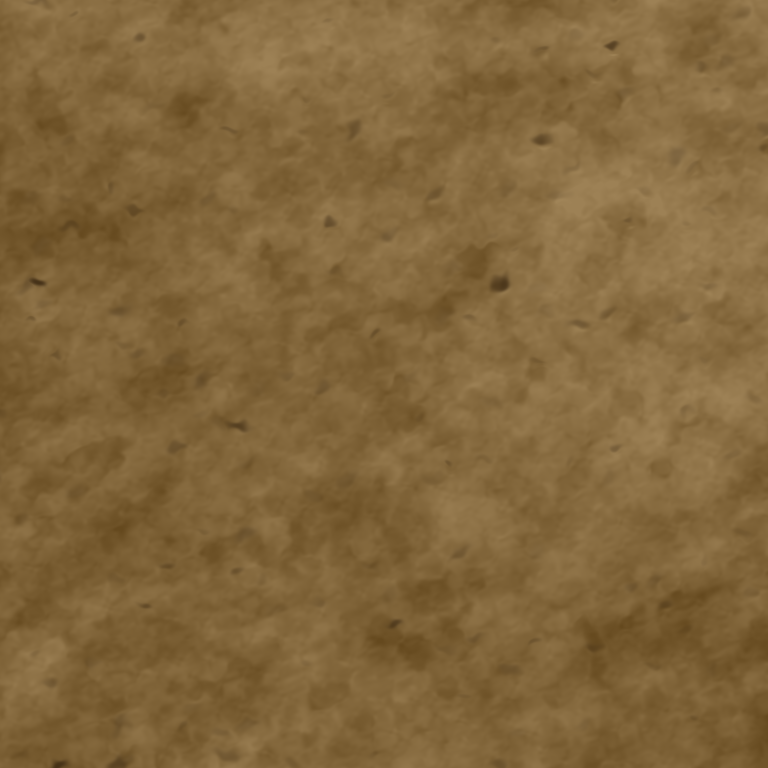
A Shadertoy shader for this texture:

```glsl
// Weathered tan plaster with soft slanted mottling, broad uneven light and sparse dark pits.

const vec3 MID_TAN = vec3(0.51, 0.40, 0.23);
const vec3 TONE_STEP = vec3(0.052, 0.052, 0.051);  // change from mid to light or dark
const vec3 PIT_COLOR = vec3(0.20, 0.13, 0.05);
const vec3 CHIP_COLOR = vec3(0.74, 0.63, 0.44);

const float BRIGHTNESS = 0.25;
const float GRAIN_ANGLE = 0.36;    // slant of the mottles, in radians
const float GRAIN_STRETCH = 1.3;
const float MOTTLE_SCALE = 9.5;
const float MOTTLE_CONTRAST = 1.42;
const float MOTTLE_ROUGHNESS = 0.88;
const float FINE_GRAIN = 0.5;
const float STAIN_SCALE = 18.0;
const float STAIN_DEPTH = 0.9;

vec2 hash2(vec2 p) {
    vec3 h = fract(p.xyx * vec3(0.1031, 0.1030, 0.0973));
    h += dot(h, h.yzx + 33.33);
    return fract((h.xx + h.yz) * h.zy);
}

float valueNoise(vec2 p) {
    vec2 cell = floor(p), f = fract(p);
    f = f * f * (3.0 - 2.0 * f);
    float bottom = mix(hash2(cell).x, hash2(cell + vec2(1, 0)).x, f.x);
    float top = mix(hash2(cell + vec2(0, 1)).x, hash2(cell + vec2(1, 1)).x, f.x);
    return mix(bottom, top, f.y);
}

vec2 rotate(vec2 p, float angle) {
    float c = cos(angle), s = sin(angle);
    return vec2(c * p.x + s * p.y, c * p.y - s * p.x);
}

// Zero-centred sum of octaves, each turned to hide the lattice
float mottling(vec2 p) {
    float sum = 0.0, amplitude = 1.0;
    for (int i = 0; i < 4; i++) {
        sum += amplitude * (valueNoise(p) - 0.5);
        p = rotate(p, 0.35 * (mod(float(i), 2.0) * 2.0 - 1.0)) * 2.03 + 17.3;
        amplitude *= MOTTLE_ROUGHNESS;
    }
    return sum + FINE_GRAIN * (valueNoise(p) - 0.5);
}

// Soft round pool of light
float pool(vec2 uv, vec2 center, float tightness) {
    vec2 d = uv - center;
    return exp(-tightness * dot(d, d));
}

// Broad light: bright at the upper right, dim at the left and lower right corner
float lighting(vec2 uv) {
    float light = -0.52 + 0.78 * uv.x + 0.40 * uv.y;
    light += 0.55 * pool(uv, vec2(0.95, 0.60), 7.0);
    light -= 0.50 * pool(uv, vec2(0.0, 0.58), 10.0);
    light -= 1.60 * pool(uv, vec2(1.0, 0.08), 10.0);
    return light;
}

// Scattered slanted pits: x is the hollow, y the pale chipped lip below it
vec2 pits(vec2 uv, float cells, float share, float size, float seed) {
    vec2 p = uv * cells, home = floor(p), marks = vec2(0.0);
    for (int y = -1; y <= 1; y++)
    for (int x = -1; x <= 1; x++) {
        vec2 cell = home + vec2(x, y);
        vec2 place = hash2(cell + seed), shape = hash2(cell + seed + 41.7);
        vec2 chance = hash2(cell + seed + 93.1);
        if (chance.x > share) continue;
        vec2 offset = (p - cell - place) / cells;
        float angle = GRAIN_ANGLE + (shape.x - 0.5) * 1.2;
        vec2 radius = size * mix(0.5, 1.2, shape.y) * vec2(1.0, mix(0.4, 0.7, shape.x));
        vec2 hollow = rotate(offset, angle) / radius;
        vec2 lip = rotate(offset + vec2(-0.25, 0.75) * size, angle) / (radius * vec2(0.8, 0.6));
        float depth = mix(0.3, 1.0, chance.y * chance.y);
        float steepness = dot(hollow, hollow);
        marks.x = max(marks.x, depth * exp(-steepness * sqrt(steepness)));
        marks.y = max(marks.y, depth * exp(-dot(lip, lip)));
    }
    return marks;
}

void mainImage(out vec4 fragColor, in vec2 fragCoord) {
    vec2 uv = fragCoord / iResolution.xy;

    // Wobbled coordinates give irregular outlines
    vec2 wobble = vec2(valueNoise(uv * 75.0), valueNoise(uv * 75.0 + 31.0)) - 0.5;
    vec2 grain = rotate(uv, GRAIN_ANGLE) / vec2(GRAIN_STRETCH, 1.0);

    // Light, mottles and darker stains
    float tone = lighting(uv) + BRIGHTNESS;
    tone += MOTTLE_CONTRAST * mottling(grain * MOTTLE_SCALE + wobble * 0.05);
    float stain = valueNoise(grain * STAIN_SCALE + wobble * 0.3 + 57.0);
    float breakup = valueNoise(grain * STAIN_SCALE * 2.6 + wobble * 0.5 + 9.0);
    tone -= STAIN_DEPTH * smoothstep(0.58, 0.80, 0.55 * stain + 0.45 * breakup);
    vec3 color = MID_TAN + TONE_STEP * clamp(tone, -2.2, 2.0);

    // Few deep pits, many faint nicks
    vec2 bent = uv + wobble * 0.010;
    vec2 deep = pits(bent, 7.0, 0.24, 0.014, 5.0);
    vec2 faint = pits(bent, 18.0, 0.42, 0.012, 71.0);
    float chipped = smoothstep(0.45, 1.0, uv.x * 0.6 + uv.y * 0.6);
    color = mix(color, CHIP_COLOR, chipped * (0.45 * deep.y + 0.34 * faint.y));
    color = mix(color, PIT_COLOR, max(0.80 * deep.x, 0.32 * faint.x));

    fragColor = vec4(color, 1.0);
}
```
